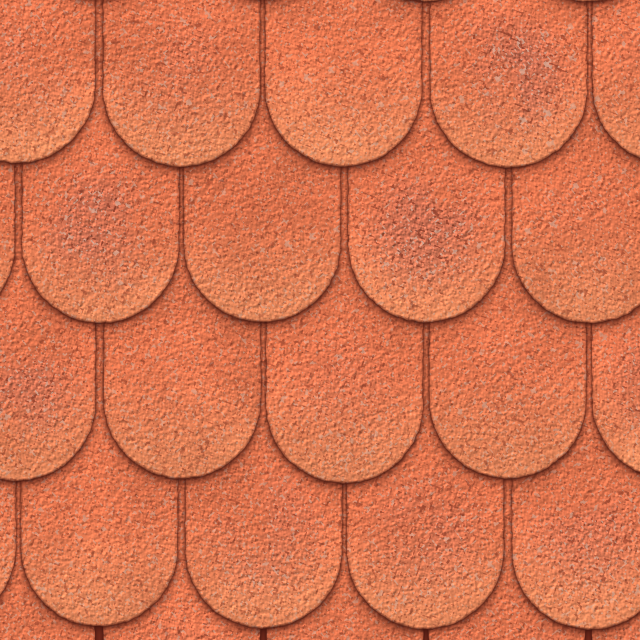
Write a three.js fragment shader that draws this texture.

```glsl
// Overlapping round-ended clay roof tiles in staggered rows, with grit and wear.
// Rows are painted from the eaves upward; each casts a shadow on those below,
// and a sine hash varies the position, tone and weathering of every tile.

varying vec2 vUv;

const float TILE_PITCH = 0.255;
const float TILE_RADIUS = 0.1222;
const float EDGE_SOFTNESS = 0.0012;
const vec3 CLAY_RED = vec3(0.875, 0.455, 0.305);
const vec3 CLAY_TAN = vec3(0.875, 0.535, 0.365);
const vec3 WEATHERED = vec3(0.73, 0.41, 0.325);
const vec3 PALE_GRIT = vec3(0.83, 0.69, 0.62);
const vec3 DARK_GRIT = vec3(0.47, 0.18, 0.12);
const vec3 SHADOW = vec3(0.25, 0.075, 0.05);

float hash(vec2 p) {
  return fract(sin(dot(p, vec2(127.1, 311.7))) * 43758.5453);
}

float noise(vec2 p) {
  vec2 i = floor(p);
  vec2 f = fract(p);
  f = f * f * (3.0 - 2.0 * f);
  float low = mix(hash(i), hash(i + vec2(1.0, 0.0)), f.x);
  float high = mix(hash(i + vec2(0.0, 1.0)), hash(i + vec2(1.0, 1.0)), f.x);
  return mix(low, high, f.y);
}

float fbm(vec2 p) {
  float sum = 0.0;
  float weight = 0.5;
  for (int i = 0; i < 4; i++) {
    sum += weight * noise(p);
    p = p * 2.03 + 17.3;
    weight *= 0.5;
  }
  return sum;
}

// Turning the lattices keeps the grains from lining up.
vec2 turn(vec2 p, float angle) {
  float c = cos(angle);
  float s = sin(angle);
  return vec2(c * p.x - s * p.y, s * p.x + c * p.y);
}

float gritHeight(vec2 uv) {
  return 0.6 * noise(turn(uv, 0.6) * 205.0) + 0.4 * noise(turn(uv, 1.1) * 370.0);
}

// Height of the lowest point of a row; rows widen slightly upward.
float rowBottom(float row) {
  return 0.018 + 0.228 * row + 0.0045 * row * row;
}

// Straight sides above the origin, a half circle below it.
float tileDistance(vec2 p, float radius) {
  return length(vec2(p.x, min(p.y, 0.0))) - radius;
}

// Raised grains lit from the upper left, with pale and dark specks.
vec3 addGrit(vec3 col, vec2 uv, float wear) {
  float relief = gritHeight(uv) - gritHeight(uv + vec2(-0.0018, 0.0024));
  float pale = smoothstep(0.66, 0.92, noise(turn(uv, 0.9) * 270.0 + 31.0));
  float dark = smoothstep(0.68, 0.94, noise(turn(uv, 0.35) * 255.0 + 73.0));
  col *= 1.0 + (0.52 + 0.25 * wear) * relief;
  col = mix(col, PALE_GRIT, pale * (0.5 + 0.3 * wear));
  return mix(col, DARK_GRIT, dark * (0.42 + 0.3 * wear));
}

vec3 tileColor(vec2 p, vec2 uv, vec2 id, float d, float underside) {
  float lowerPart = 1.0 - smoothstep(-0.12, 0.07, p.y);
  float cloud = fbm(uv * 13.0 + id * 5.0);
  float center = 1.0 - smoothstep(0.03, 0.13, length(p - vec2(0.0, 0.02)));
  float wear = center * smoothstep(0.2, 0.6, cloud);
  wear *= smoothstep(0.1, 0.8, hash(id + 9.0)) * mix(0.4, 1.0, uv.y);

  vec3 col = mix(CLAY_RED, CLAY_TAN, lowerPart * (0.45 + 0.6 * cloud));
  col *= 1.0 + 0.04 * hash(id + 3.0) + 0.18 * (cloud - 0.45);
  col = mix(col, WEATHERED, 0.8 * wear);
  col = addGrit(col, uv, wear);

  // Worn pale rim and dark lip
  float rim = exp(-pow((d + 0.008) / 0.005, 2.0));
  col = mix(col, CLAY_TAN * 0.95, 0.3 * rim * underside);
  float lip = smoothstep(-0.0045, 0.0, d);
  return mix(col, SHADOW, lip * mix(0.2, 0.6, underside));
}

// Narrow contact shadow plus a faint wide one.
float castShadow(float d, float underside) {
  float outside = max(d, 0.0);
  float contact = exp(-outside / mix(0.0032, 0.006, underside));
  return 0.76 * contact + 0.14 * underside * exp(-outside / 0.018);
}

void main() {
  vec2 uv = vUv;
  vec3 col = DARK_GRIT;
  float ragged = (noise(uv * 110.0) - 0.5) * 0.002;

  // Paint the rows, lowest first
  for (int i = -1; i <= 4; i++) {
    float row = float(i);
    float stagger = 0.028 + 0.5 * TILE_PITCH * mod(row + 1.0, 2.0);
    float column = floor((uv.x - stagger) / TILE_PITCH + 0.5);
    vec2 id = vec2(column, row);
    vec2 jitter = (vec2(hash(id + 0.5), hash(id + 6.5)) - 0.5) * vec2(0.004, 0.012);
    vec2 arcCenter = vec2(stagger + column * TILE_PITCH, rowBottom(row) + TILE_RADIUS);
    vec2 p = uv - arcCenter - jitter;

    float d = tileDistance(p, TILE_RADIUS) + ragged;
    float underside = clamp(-p.y / TILE_RADIUS, 0.0, 1.0);
    float cover = 1.0 - smoothstep(-EDGE_SOFTNESS, EDGE_SOFTNESS, d);
    col = mix(col, SHADOW, castShadow(d, underside));
    col = mix(col, tileColor(p, uv, id, d, underside), cover);
  }

  gl_FragColor = vec4(col, 1.0);
}
```
